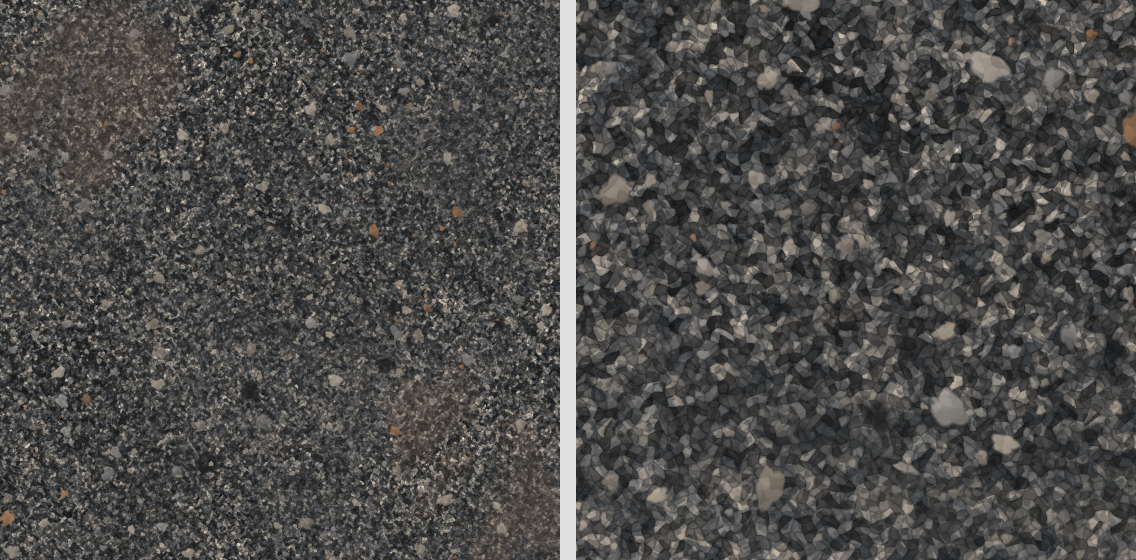
Left, the full canvas; right, a detail of the centre.
Reproduce this texture procedurally as a Shadertoy shader.

```glsl
// Weathered asphalt: three sizes of cellular grain set the tone on an
// exponential scale, layered sines vary wear and dirt, and scattered
// wobbly ellipses add pale pebbles, small chips and dark pits.

const vec3 BEIGE = vec3(0.57, 0.53, 0.48);
const vec3 STONE_GREY = vec3(0.47, 0.46, 0.45);
const vec3 RUST = vec3(0.54, 0.40, 0.29);
const vec3 PIT = vec3(0.09, 0.09, 0.10);
const vec3 DIRT = vec3(0.33, 0.29, 0.26);
const float MEDIAN_TONE = 0.29;
const float TONE_SPREAD = 0.36;

float hash(vec2 p) {
    vec3 q = fract(p.xyx * 0.1031);
    q += dot(q, q.yzx + 33.33);
    return fract((q.x + q.y) * q.z);
}

vec2 hash2(vec2 p) {
    return vec2(hash(p), hash(p + 71.7));
}

// Broad irregular variation, about -1 to 1
float layeredSines(vec2 p, float seed) {
    float sum = 0.0;
    float gain = 0.5;
    for (int i = 0; i < 4; i++) {
        p += 0.6 * sin(p.yx * 1.3 + seed);
        sum += gain * sin(p.x + seed) * cos(p.y - 1.7 * seed) * 1.3;
        p = mat2(1.5, 1.1, -1.1, 1.5) * p;
        gain *= 0.6;
    }
    return sum;
}

// Cellular noise: x = random value of the grain, y = gap to its border
vec2 grains(vec2 p, float seed) {
    vec2 base = floor(p);
    float nearest = 9.0;
    float second = 9.0;
    float value = 0.0;
    for (int y = -1; y <= 1; y++)
    for (int x = -1; x <= 1; x++) {
        vec2 cell = base + vec2(x, y);
        float d = length(cell + hash2(cell + seed) - p);
        if (d < nearest) {
            second = nearest;
            nearest = d;
            value = hash(cell + seed + 19.3);
        } else {
            second = min(second, d);
        }
    }
    return vec2(value, second - nearest);
}

// Scattered stones: x = coverage, y = random tint, z = lit side
vec3 pebbles(vec2 p, float density, float softness, float seed) {
    vec2 base = floor(p);
    vec3 result = vec3(0.0);
    for (int y = -1; y <= 1; y++)
    for (int x = -1; x <= 1; x++) {
        vec2 cell = base + vec2(x, y);
        if (hash(cell + seed) > density) continue;
        vec2 shape = hash2(cell + seed + 5.1);
        vec2 offset = p - cell - 0.2 - 0.6 * hash2(cell + seed + 11.9);
        float turn = 6.283 * hash(cell + seed + 27.4);
        vec2 q = mat2(cos(turn), sin(turn), -sin(turn), cos(turn)) * offset;
        q.y *= mix(1.0, 1.7, shape.y);
        float angle = atan(q.y, q.x);
        float wobble = 1.0 + 0.13 * sin(3.0 * angle + turn)
                     + 0.08 * sin(5.0 * angle + 9.0 * shape.x);
        float radius = mix(0.14, 0.31, shape.x * shape.x) * wobble;
        float cover = 1.0 - smoothstep(-softness, softness, length(q) - radius);
        if (cover > result.x) {
            float light = dot(offset, vec2(-0.5, 0.85)) / radius;
            result = vec3(cover, hash(cell + seed + 43.8), light);
        }
    }
    return result;
}

vec3 pebbleColor(vec3 pebble, float texture1) {
    vec3 color = mix(STONE_GREY, BEIGE, smoothstep(0.2, 0.7, pebble.y));
    color = mix(color, RUST, step(0.92, pebble.y));
    float variety = 0.85 + 0.3 * fract(pebble.y * 17.0);
    return color * (variety + 0.1 * pebble.z + 0.2 * (texture1 - 0.5));
}

vec3 asphalt(vec2 uv) {
    float wear = layeredSines(uv * 7.0, 1.3);
    float soil = layeredSines(uv * 5.0, 4.1);
    vec2 bent = uv + 0.0015 * sin(uv.yx * 310.0);

    // Grain of three sizes, with dark gaps between the middle ones
    vec2 coarse = grains(bent * 90.0, 3.0);
    vec2 fine = grains(bent * 165.0, 47.0);
    vec2 grit = grains(uv * 290.0, 91.0);
    float level = 1.5 * (coarse.x - 0.5) + 2.8 * (fine.x - 0.5) + 1.6 * (grit.x - 0.5);
    level -= 0.8 * (1.0 - smoothstep(0.0, 0.3, fine.y));
    level = level * (1.0 + 0.25 * wear) + 0.3 * soil;
    float tone = MEDIAN_TONE * exp(TONE_SPREAD * level);

    // Dark grains stay neutral, pale ones turn warm
    vec3 tint = mix(vec3(0.99, 1.0, 1.01), vec3(1.04, 1.0, 0.95), smoothstep(0.2, 0.6, tone));
    tint += vec3(0.05, 0.0, -0.06) * (coarse.x - 0.45);
    vec3 color = tone * tint;
    color = mix(color, DIRT * (0.6 + 1.4 * tone), 0.6 * smoothstep(0.35, 0.8, soil));

    // Pits, then chips, then larger pebbles
    vec3 pit = pebbles(uv * 15.0, 0.05, 0.06, 7.0);
    color = mix(color, PIT + 0.15 * tone, 0.85 * pit.x);
    vec3 chip = pebbles(uv * 60.0, 0.28 + 0.15 * wear, 0.06, 131.0);
    color = mix(color, pebbleColor(chip, grit.x), 0.85 * chip.x);
    vec3 stone = pebbles(uv * 23.0, 0.25 + 0.12 * wear, 0.035, 211.0);
    return mix(color, pebbleColor(stone, fine.x), 0.9 * stone.x);
}

void mainImage(out vec4 fragColor, in vec2 fragCoord) {
    // Four samples per pixel smooth the grain borders
    vec3 sum = vec3(0.0);
    for (int i = 0; i < 4; i++) {
        vec2 shift = vec2(i % 2, i / 2) * 0.5 - 0.25;
        sum += asphalt((fragCoord + shift) / iResolution.y);
    }
    fragColor = vec4(sum / 4.0, 1.0);
}
```
